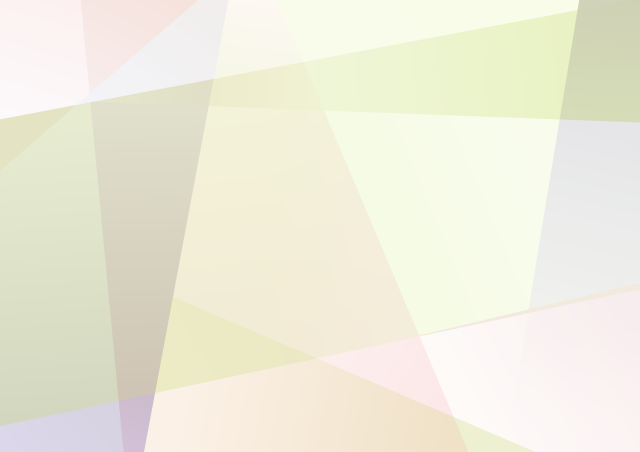
This background is drawn by a Shadertoy shader. Its source:

```glsl
// Pale overlapping translucent facets in cream, lime, pink and lilac

// Antialiased half plane: 1 to the left of the direction a -> b
float side(vec2 p, vec2 a, vec2 b) {
    vec2 d = b - a, q = p - a;
    float s = d.x * q.y - d.y * q.x;
    float w = length(vec2(dFdx(s), dFdy(s)));
    return clamp(s / max(w, 1e-6) + 0.5, 0.0, 1.0);
}

// Linear gradient from colour ca at point a to colour cb at point b
vec3 ramp(vec2 p, vec2 a, vec2 b, vec3 ca, vec3 cb) {
    vec2 d = b - a;
    return mix(ca, cb, clamp(dot(p - a, d) / dot(d, d), 0.0, 1.0));
}

// Facets above the lime band
vec3 topFacets(vec2 p, float fold, float diagonal, float leftEdge, float centre, float rightEdge) {
    vec3 blush = ramp(p, vec2(0.0, 0.76), vec2(0.1, 1.0), vec3(0.99, 0.975, 0.98), vec3(0.99, 0.945, 0.94));
    vec3 rose = ramp(p, vec2(0.13, 0.8), vec2(0.27, 1.0), vec3(0.97, 0.93, 0.925), vec3(0.965, 0.89, 0.87));
    vec3 silver = ramp(p, vec2(0.14, 0.79), vec2(0.34, 0.96), vec3(0.955, 0.955, 0.97), vec3(0.945, 0.935, 0.93));
    vec3 ivory = ramp(p, vec2(0.36, 0.84), vec2(0.39, 1.0), vec3(0.968, 0.968, 0.91), vec3(0.99, 0.975, 0.95));
    vec3 lemon = ramp(p, vec2(0.46, 0.9), vec2(0.9, 1.0), vec3(0.975, 0.987, 0.92), vec3(0.975, 0.987, 0.91));
    vec3 c = mix(blush, rose, fold);
    c = mix(c, silver, diagonal);
    c = mix(c, ivory, leftEdge);
    c = mix(c, lemon, centre);
    return mix(c, vec3(0.815, 0.825, 0.73), rightEdge);
}

// Lime band narrowing to the left
vec3 bandFacets(vec2 p, float leftEdge, float centre, float rightEdge) {
    vec3 khaki = ramp(p, vec2(0.14, 0.78), vec2(0.32, 0.8), vec3(0.895, 0.905, 0.8), vec3(0.88, 0.875, 0.78));
    vec3 straw = ramp(p, vec2(0.33, 0.8), vec2(0.5, 0.8), vec3(0.93, 0.93, 0.805), vec3(0.945, 0.945, 0.83));
    vec3 lime = ramp(p, vec2(0.48, 0.82), vec2(0.89, 0.85), vec3(0.94, 0.965, 0.85), vec3(0.915, 0.95, 0.77));
    vec3 olive = ramp(p, vec2(0.95, 1.0), vec2(0.93, 0.73), vec3(0.81, 0.82, 0.71), vec3(0.84, 0.865, 0.72));
    vec3 c = mix(khaki, straw, leftEdge);
    c = mix(c, lime, centre);
    return mix(c, olive, rightEdge);
}

// Large facets across the middle
vec3 middleFacets(vec2 p, float fold, float diagonal, float leftEdge, float centre, float rightEdge, float wedge) {
    vec3 sage = ramp(p, vec2(0.06, 0.72), vec2(0.12, 0.1), vec3(0.905, 0.925, 0.82), vec3(0.83, 0.845, 0.75));
    vec3 taupe = ramp(p, vec2(0.2, 0.76), vec2(0.22, 0.13), vec3(0.88, 0.88, 0.8), vec3(0.81, 0.77, 0.71));
    vec3 cream = ramp(p, vec2(0.4, 0.76), vec2(0.48, 0.26), vec3(0.953, 0.953, 0.85), vec3(0.95, 0.92, 0.835));
    vec3 peach = vec3(0.965, 0.935, 0.875);
    cream = mix(cream, peach, 0.6 * smoothstep(0.4, 0.65, p.x));
    vec3 butter = ramp(p, vec2(0.25, 0.16), vec2(0.46, 0.24), vec3(0.925, 0.925, 0.77), vec3(0.925, 0.91, 0.775));
    vec3 mint = ramp(p, vec2(0.58, 0.5), vec2(0.85, 0.58), vec3(0.962, 0.983, 0.895), vec3(0.975, 0.988, 0.93));
    vec3 mist = ramp(p, vec2(0.98, 0.72), vec2(0.85, 0.33), vec3(0.9, 0.9, 0.91), vec3(0.94, 0.945, 0.93));
    vec3 c = mix(vec3(0.895, 0.895, 0.77), sage, diagonal);
    c = mix(c, taupe, fold);
    c = mix(c, mix(butter, cream, wedge), leftEdge);
    c = mix(c, mint, centre);
    return mix(c, mist, rightEdge);
}

// Pink, lilac and apricot facets along the foot
vec3 footFacets(vec2 p, float fold, float leftEdge, float centre, float rightEdge, float wedge) {
    vec3 lilac = ramp(p, vec2(0.0, 0.0), vec2(0.17, 0.1), vec3(0.865, 0.845, 0.92), vec3(0.84, 0.825, 0.885));
    vec3 mauve = ramp(p, vec2(0.19, 0.0), vec2(0.23, 0.12), vec3(0.83, 0.755, 0.85), vec3(0.8, 0.74, 0.8));
    vec3 apricot = ramp(p, vec2(0.28, 0.1), vec2(0.71, 0.04), vec3(0.987, 0.945, 0.905), vec3(0.94, 0.885, 0.78));
    vec3 pink = ramp(p, vec2(0.52, 0.2), vec2(0.69, 0.12), vec3(0.99, 0.935, 0.93), vec3(0.99, 0.91, 0.91));
    vec3 snow = ramp(p, vec2(0.72, 0.15), vec2(1.0, 0.25), vec3(0.992, 0.98, 0.973), vec3(0.985, 0.94, 0.945));
    vec3 c = mix(lilac, mauve, fold);
    c = mix(c, mix(apricot, pink, wedge), leftEdge);
    snow -= 0.012 * rightEdge * smoothstep(0.05, 0.32, p.y);
    return mix(c, mix(vec3(0.935, 0.945, 0.82), snow, wedge), centre);
}

void mainImage(out vec4 fragColor, in vec2 fragCoord) {
    vec2 p = fragCoord / iResolution.xy;

    // Steep edges, 1 on their right
    float fold = side(p, vec2(0.126, 1.0), vec2(0.193, 0.0));
    float leftEdge = side(p, vec2(0.357, 1.0), vec2(0.225, 0.0));
    float centre = side(p, vec2(0.433, 1.0), vec2(0.732, 0.0));
    float rightEdge = side(p, vec2(0.905, 1.0), vec2(0.794, 0.04));
    float diagonal = side(p, vec2(0.31, 1.0), vec2(0.0, 0.622));

    // Shallow edges, 1 above them
    float bandTop = side(p, vec2(0.0, 0.736), vec2(0.904, 0.978));
    float bandBase = side(p, vec2(0.215, 0.771), vec2(1.0, 0.729));
    float footTop = side(p, vec2(0.0, 0.057), vec2(1.0, 0.36));
    float stripTop = side(p, vec2(0.65, 0.256), vec2(1.0, 0.3745));
    float wedge = side(p, vec2(0.271, 0.343), vec2(0.837, 0.0));

    // Stack the bands, with a thin sand strip over the foot
    vec3 color = middleFacets(p, fold, diagonal, leftEdge, centre, rightEdge, wedge);
    color = mix(color, vec3(0.95, 0.915, 0.875), (1.0 - stripTop) * centre);
    color = mix(color, bandFacets(p, leftEdge, centre, rightEdge), bandBase);
    color = mix(color, topFacets(p, fold, diagonal, leftEdge, centre, rightEdge), bandTop);
    color = mix(footFacets(p, fold, leftEdge, centre, rightEdge, wedge), color, footTop);
    fragColor = vec4(color, 1.0);
}
```
